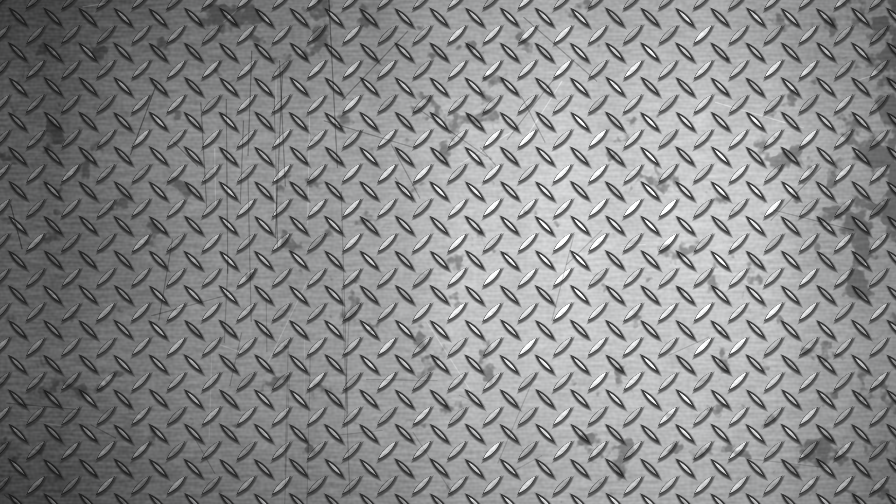
A Shadertoy shader for this texture:

```glsl
// Worn steel tread plate: two interleaved lattices of raised lens-shaped lugs,
// leaning right (pale) and left (dark rimmed), over a brushed sheet with a broad
// reflection, gradient-noise corrosion and looped random scratches.
const vec2  CELL = vec2(0.0697, 0.0688);     // lug pitch, in canvas heights
const vec2  ORIGIN = vec2(0.837, 0.5185);    // centre of one right-leaning lug
const float HALF_LENGTH = 0.0232;
const float HALF_WIDTH = 0.0046;
const float ROUNDING = 0.0013;
const vec2  SHADOW_SHIFT = vec2(0.0016, -0.0030);
const float SCRATCH_WIDTH = 0.0003;
const int   SCRATCHES = 64;
const float GRAIN = 0.075;
const vec3  STEEL_TINT = vec3(0.995, 1.0, 1.004);
const vec3  DARK_METAL = vec3(0.13);

float hash(vec2 p) {
    vec3 q = fract(vec3(p.xyx) * 0.1031);
    q += dot(q, q.yzx + 33.33);
    return fract((q.x + q.y) * q.z);
}
vec2 hash2(vec2 p) { return vec2(hash(p), hash(p + 57.3)); }

float gradientDot(vec2 corner, vec2 offset) {
    float angle = 6.2832 * hash(corner);
    return dot(vec2(cos(angle), sin(angle)), offset);
}
float gradientNoise(vec2 p) {
    vec2 i = floor(p), f = fract(p), e = vec2(1.0, 0.0);
    vec2 s = f * f * f * (f * (f * 6.0 - 15.0) + 10.0);
    return mix(mix(gradientDot(i, f), gradientDot(i + e, f - e), s.x),
               mix(gradientDot(i + e.yx, f - e.yx), gradientDot(i + 1.0, f - 1.0), s.x), s.y);
}
float fbm(vec2 p) {
    float sum = 0.0, gain = 0.6;
    for (int i = 0; i < 4; i++) {
        sum += gain * gradientNoise(p);
        p = mat2(1.6, 1.2, -1.2, 1.6) * p + 11.7;
        gain *= 0.55;
    }
    return sum;
}

// Rounded lens along the y axis
float lugDistance(vec2 p) {
    float radius = (HALF_LENGTH * HALF_LENGTH + HALF_WIDTH * HALF_WIDTH) / (2.0 * HALF_WIDTH);
    return length(vec2(abs(p.x) + radius - HALF_WIDTH, p.y)) - radius - ROUNDING;
}
float segmentDistance(vec2 p, vec2 a, vec2 ab) {
    return length(p - a - ab * clamp(dot(p - a, ab) / dot(ab, ab), 0.0, 1.0));
}
float coverage(float d, float px) { return 1.0 - smoothstep(-0.5 * px, 0.5 * px, d); }

// Broad reflection, dim towards the edges
float sheetTone(vec2 uv) {
    vec2 glow = uv - vec2(0.66, 0.55);
    float tone = 0.34 + 0.24 * smoothstep(-0.05, 0.35, uv.x) + 0.19 * smoothstep(0.30, 0.65, uv.x);
    tone -= 0.25 * smoothstep(0.78, 1.05, uv.x) + 0.13 * smoothstep(0.18, 0.60, abs(uv.y - 0.5));
    return tone + 0.05 * exp(-14.0 * dot(glow, glow))
                + 0.05 * gradientNoise(vec2(uv.x * 13.0, uv.y * 0.8));
}

// Blotches gather at the right edge and in the upper left
float corrosion(vec2 p, vec2 uv) {
    float bias = 0.26 * smoothstep(0.78, 1.0, uv.x) * smoothstep(0.05, 0.4, uv.y);
    bias += 0.14 * (1.0 - smoothstep(0.0, 0.2, abs(uv.x - 0.31))) * smoothstep(0.55, 1.0, uv.y);
    return smoothstep(0.26, 0.42, fbm(p * 15.0) + 0.35 * gradientNoise(p * 4.0 + 3.0) + bias);
}

// Signed tone change: mostly dark, some bright; steep ones gather left of centre
float scratches(vec2 p, float aspect, float px) {
    float sum = 0.0;
    for (int i = 0; i < SCRATCHES; i++) {
        vec2 seed = vec2(float(i) * 1.73, 4.1), r = hash2(seed), s = hash2(seed + 19.7);
        bool steep = i % 3 == 0;
        vec2 start = steep ? vec2((0.22 + 0.17 * r.x) * aspect, 0.25 + 0.8 * r.y)
                           : vec2(r.x * aspect, r.y);
        float angle = steep ? 1.57 + 0.12 * (s.x - 0.5) : 3.14 * s.x;
        float reach = (steep ? 0.38 : 0.17) * (0.25 + s.y);
        float d = segmentDistance(p, start, -reach * vec2(cos(angle), sin(angle)));
        float strength = (i % 4 == 1 ? 0.10 : -0.17) * (0.4 + 0.6 * r.y);
        sum += strength * (1.0 - smoothstep(0.0, px, d - SCRATCH_WIDTH));
    }
    return sum;
}

// Lays one lattice of lugs over the sheet; lean is +1 for right, -1 for left
vec3 addLugs(vec3 sheet, vec2 p, vec2 origin, float lean, float px) {
    vec2 id = floor((p - origin) / CELL + 0.5);
    vec2 q = p - origin - id * CELL + 0.0016 * (hash2(id + 8.0 * lean) - 0.5);
    vec2 along = normalize(vec2(lean, 1.0)), across = vec2(along.y, -along.x);
    vec2 local = vec2(dot(q, across), dot(q, along));
    vec2 shift = vec2(dot(SHADOW_SHIFT, across), dot(SHADOW_SHIFT, along));
    float shade = 1.0 - smoothstep(-0.0012, 0.0022 + px, lugDistance(local - shift));
    float wear = 0.82 + 0.36 * hash(id + 31.0 * lean);
    bool pale = lean > 0.0;
    vec3 color = mix(sheet, DARK_METAL, 0.62 * shade);
    vec3 rim = mix(sheet * 0.42, DARK_METAL, pale ? 0.15 : 0.45);
    // Broad high face on right-leaning lugs, a thin ridge on left-leaning ones
    float face = lugDistance(local - (pale ? vec2(-0.0007, 0.0012) : vec2(0.0003, 0.0)));
    face += pale ? 0.0012 : 0.0032;
    vec3 top = sheet * (pale ? 1.06 : 1.02) * wear;
    top += 0.10 * (1.0 - smoothstep(0.0, 0.003, abs(local.x + 0.0018 * lean)));
    return mix(color, mix(rim, top, coverage(face, px)), coverage(lugDistance(local), px));
}

void mainImage(out vec4 fragColor, in vec2 fragCoord) {
    vec2 uv = fragCoord / iResolution.xy, p = fragCoord / iResolution.y;
    float px = 1.0 / iResolution.y;
    // Sheet: reflection, brushing, corrosion, scratches
    float tone = sheetTone(uv);
    tone += GRAIN * (gradientNoise(p * vec2(22.0, 170.0)) + 0.7 * gradientNoise(p * 130.0));
    tone *= 1.0 - 0.30 * corrosion(p, uv);
    tone += 0.05 * fbm(p * 5.0) + scratches(p, iResolution.x / iResolution.y, px);
    // Raised pattern
    vec3 color = addLugs(max(tone, 0.08) * STEEL_TINT, p, ORIGIN, 1.0, px);
    color = addLugs(color, p, ORIGIN + 0.5 * CELL, -1.0, px);
    fragColor = vec4(clamp(color, 0.0, 1.0), 1.0);
}
```
